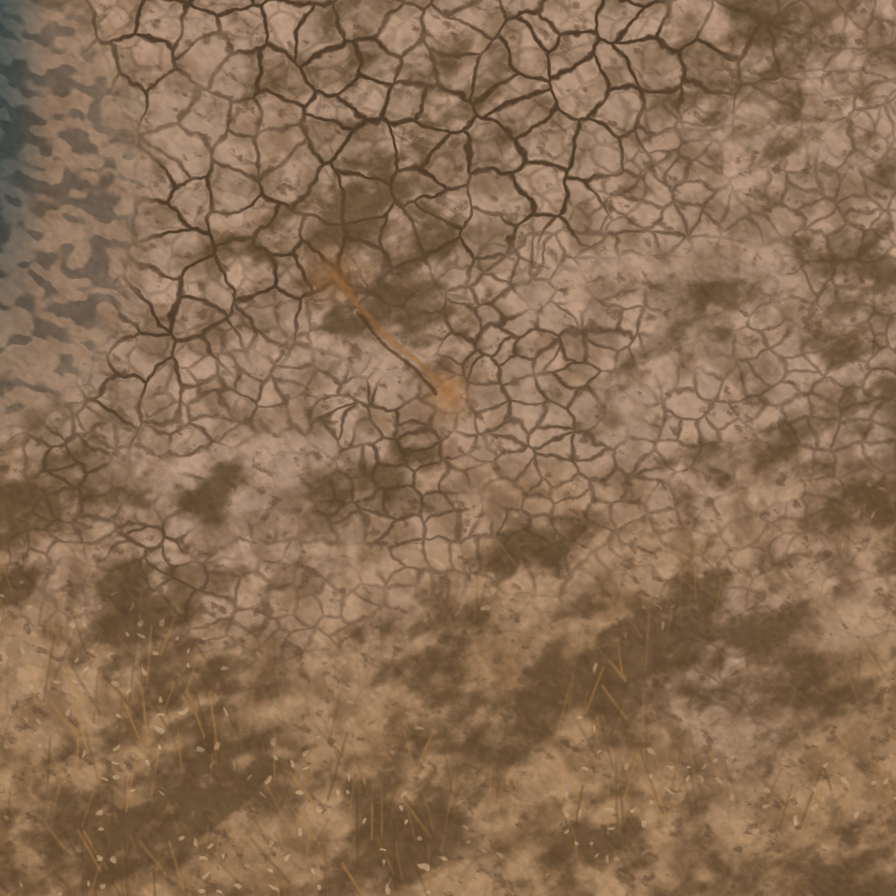
Give the GLSL for this texture, as a WebGL 2 fragment shader.

```glsl
#version 300 es
precision highp float;

uniform vec2 u_resolution;
out vec4 fragColor;

vec2 hash2(vec2 p) {
    vec3 q = fract(p.xyx * vec3(0.1031, 0.1030, 0.0973));
    q += dot(q, q.yzx + 33.33);
    return fract((q.xx + q.yz) * q.zy);
}

mat2 rotation(float angle) {
    float c = cos(angle), s = sin(angle);
    return mat2(c, s, -s, c);
}

float noise(vec2 p) {
    vec2 i = floor(p), f = fract(p);
    f = f * f * (3.0 - 2.0 * f);
    return mix(mix(hash2(i).x, hash2(i + vec2(1, 0)).x, f.x),
               mix(hash2(i + vec2(0, 1)).x, hash2(i + vec2(1, 1)).x, f.x), f.y);
}

float fbm(vec2 p) {
    float sum = 0.0, weight = 0.5;
    for (int i = 0; i < 4; i++) {
        sum += weight * noise(p);
        p = rotation(0.6) * p * 2.03 + 17.3;
        weight *= 0.5;
    }
    return sum / 0.9375;
}

// x: distance to the nearest cell border, y: random value of the cell
vec2 plates(vec2 p) {
    vec2 base = floor(p), f = p - base, nearCell, nearOffset;
    float best = 9.0, border = 9.0;
    for (int k = 0; k < 9; k++) {
        vec2 cell = vec2(k % 3, k / 3) - 1.0;
        vec2 offset = cell + hash2(base + cell) - f;
        float d = dot(offset, offset);
        if (d < best) { best = d; nearCell = cell; nearOffset = offset; }
    }
    for (int k = 0; k < 25; k++) {
        vec2 cell = nearCell + vec2(k % 5, k / 5) - 2.0;
        vec2 offset = cell + hash2(base + cell) - f;
        vec2 gap = offset - nearOffset;
        if (dot(gap, gap) > 0.0001)
            border = min(border, dot(0.5 * (offset + nearOffset), normalize(gap)));
    }
    return vec2(border, hash2(base + nearCell + 71.0).y);
}

float segment(vec2 p, vec2 a, vec2 b) {
    vec2 ab = b - a;
    return length(p - a - ab * clamp(dot(p - a, ab) / dot(ab, ab), 0.0, 1.0));
}

// Scattered thin blades, one per grid cell
float blades(vec2 p, float width) {
    float cover = 0.0;
    for (int k = 0; k < 9; k++) {
        vec2 cell = floor(p) + vec2(k % 3, k / 3) - 1.0;
        vec2 rnd = hash2(cell + 9.0);
        vec2 reach = rotation((rnd.x - 0.4) * 1.6) * vec2(0.0, 0.3 + 0.5 * rnd.y);
        vec2 root = cell + hash2(cell);
        float d = segment(p, root - reach, root + reach);
        cover = max(cover, smoothstep(width, width * 0.2, d) * rnd.y);
    }
    return cover;
}

// Small soft-edged pale chips
float chips(vec2 p) {
    vec2 cell = floor(p), rnd = hash2(cell + 31.0);
    vec2 q = rotation(rnd.x * 6.28) * (fract(p) - 0.35 - 0.3 * rnd);
    return smoothstep(0.3, 0.12, length(q * vec2(1.0, 1.6))) * step(0.72, rnd.y);
}

void main() {
    vec2 uv = gl_FragCoord.xy / u_resolution;
    vec2 warp = vec2(fbm(uv * 26.0), fbm(uv * 26.0 + 40.0)) - 0.5;
    vec2 p = uv + warp * 0.028;
    float broad = fbm(uv * 5.0 + 3.0) - 0.5;
    float grassy = 1.0 - smoothstep(0.1, 0.52, uv.y + broad * 0.5);
    float shore = 1.0 - smoothstep(0.7, 1.1, length((p - vec2(0.0, 0.77)) / vec2(0.17, 0.27)));

    // Mottled soil
    vec2 slanted = rotation(-0.45) * uv;
    float mottle = fbm(uv * 34.0 + 8.0);
    vec3 color = mix(vec3(0.54, 0.43, 0.335), vec3(0.69, 0.57, 0.475), smoothstep(0.22, 0.66, mottle));
    color = mix(color, color * vec3(0.94, 0.9, 0.8), grassy);

    // Cracked plates: coarse at the upper left, finer elsewhere
    vec2 coarse = plates(p * 21.0), fine = plates(p * vec2(32.0, 38.0) + 50.0);
    float coarseArea = smoothstep(0.5, 0.75, uv.y - 0.35 * uv.x + 0.1 + broad * 0.5);
    float depth = smoothstep(0.25, 0.6, fbm(uv * 13.0 + 20.0));
    float coarseCrack = (1.0 - smoothstep(0.0006, 0.0043, coarse.x / 21.0)) * coarseArea * (0.45 + 0.5 * depth);
    float fineCrack = (1.0 - smoothstep(0.0003, 0.0042, fine.x / 35.0)) * depth * (1.0 - 0.65 * coarseArea);
    fineCrack *= 0.75 * smoothstep(0.12, 0.5, uv.y + broad * 0.4) * (1.0 - 0.45 * smoothstep(0.55, 0.9, uv.x));
    color *= 1.0 + 0.09 * (mix(fine.y, coarse.y, coarseArea) - 0.5);
    color = mix(color, vec3(0.29, 0.215, 0.15), max(coarseCrack, fineCrack) * (1.0 - shore));

    // Shadowed debris
    float patches = fbm(slanted * vec2(7.0, 13.0) + 12.0) + 0.45 * (fbm(slanted * vec2(42.0, 62.0)) - 0.5);
    float debris = smoothstep(0.5, 0.78, patches + 0.09 * grassy + 0.05 * smoothstep(0.55, 0.95, uv.x));
    color = mix(color, vec3(0.345, 0.26, 0.165), debris * 0.75);
    float specks = smoothstep(0.6, 0.82, fbm(rotation(0.5) * uv * vec2(70.0, 95.0)));
    color = mix(color, vec3(0.36, 0.27, 0.19), specks * 0.55);

    // Dry grass and pale chips
    float tufts = grassy * smoothstep(0.35, 0.65, fbm(uv * 9.0 + 60.0) + 0.15 * (0.5 - uv.x));
    color = mix(color, vec3(0.66, 0.48, 0.27), blades(uv * vec2(38.0, 24.0), 0.09) * tufts * 0.55);
    color = mix(color, vec3(0.36, 0.27, 0.15), blades(uv * vec2(30.0, 20.0) + 80.0, 0.08) * tufts * 0.4);
    color = mix(color, vec3(0.78, 0.66, 0.51), chips(p * 58.0) * tufts * 0.65);

    // Rippled shore with a teal rim
    float ripple = smoothstep(0.45, 0.75, noise(rotation(0.3) * p * vec2(55.0, 105.0)));
    color = mix(color, mix(vec3(0.58, 0.47, 0.38), vec3(0.37, 0.32, 0.27), ripple), shore * 0.8);
    float rim = (1.0 - smoothstep(0.0, 0.065, uv.x)) * smoothstep(0.55, 0.85, uv.y);
    color = mix(color, vec3(0.27, 0.32, 0.32) * (1.0 - 0.2 * ripple), rim * 0.8);

    // Fallen stalk with ochre ends
    vec2 q = uv + warp * 0.012;
    float tip = exp(-dot(q - vec2(0.5, 0.56), q - vec2(0.5, 0.56)) * 2200.0);
    float root = exp(-dot(q - vec2(0.37, 0.69), q - vec2(0.37, 0.69)) * 1500.0);
    color = mix(color, vec3(0.62, 0.42, 0.24), 0.6 * tip + 0.4 * root);
    float stalk = segment(q, vec2(0.37, 0.69), vec2(0.5, 0.56));
    float shade = segment(q, vec2(0.4, 0.65), vec2(0.485, 0.56));
    color = mix(color, vec3(0.6, 0.41, 0.23), 0.6 * smoothstep(0.006, 0.001, stalk));
    color = mix(color, vec3(0.32, 0.22, 0.13), 0.65 * smoothstep(0.0035, 0.0008, shade));

    // Fine grain
    color *= 1.0 + 0.11 * (noise(rotation(0.7) * uv * vec2(150.0, 230.0)) - 0.5);
    fragColor = vec4(color, 1.0);
}
```
